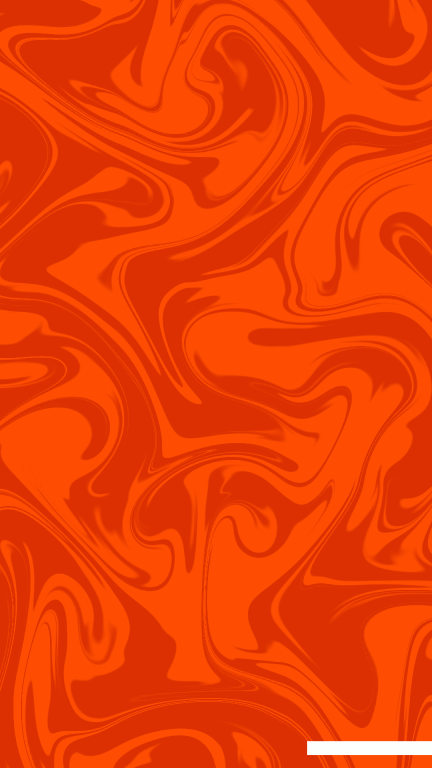
Reproduce this texture procedurally as a Shadertoy shader.

```glsl
// Marbled ink in two oranges, with a thin white bar in the lower right corner.
// Each point is carried backwards through several swirling, area-preserving
// flows (curl of gradient noise), then a blotchy noise is cut into two inks.

const vec3 LIGHT_INK = vec3(0.995, 0.303, 0.008);
const vec3 DARK_INK = vec3(0.862, 0.190, 0.008);
const vec3 BAR_WHITE = vec3(0.99, 1.0, 0.99);
const vec2 GRAIN = vec2(1.15, 0.87);   // favours upright streaks
const int STAGES = 3;
const int STEPS = 7;
const int SAMPLES = 2;

vec2 randomGradient(vec2 cell) {
    float angle = 6.28318 * fract(sin(dot(cell, vec2(127.1, 311.7))) * 43758.55);
    return vec2(cos(angle), sin(angle));
}

// Gradient noise: x holds the value, yz its derivatives
vec3 gradientNoise(vec2 p) {
    vec2 i = floor(p), f = p - i;
    vec2 u = f * f * f * (f * (f * 6.0 - 15.0) + 10.0);
    vec2 du = 30.0 * f * f * (f * (f - 2.0) + 1.0);
    vec2 ga = randomGradient(i);
    vec2 gb = randomGradient(i + vec2(1, 0));
    vec2 gc = randomGradient(i + vec2(0, 1));
    vec2 gd = randomGradient(i + vec2(1, 1));
    float a = dot(ga, f);
    float b = dot(gb, f - vec2(1, 0));
    float c = dot(gc, f - vec2(0, 1));
    float d = dot(gd, f - vec2(1, 1));
    float k = a - b - c + d;
    float value = a + u.x * (b - a) + u.y * (c - a) + u.x * u.y * k;
    vec2 slope = ga + u.x * (gb - ga) + u.y * (gc - ga)
               + u.x * u.y * (ga - gb - gc + gd)
               + du * (u.yx * k + vec2(b, c) - a);
    return vec3(value, slope);
}

// Divergence-free velocity at a given swirl frequency
vec2 curlFlow(vec2 p, float frequency, vec2 offset) {
    vec2 slope = gradientNoise(p * GRAIN * frequency + offset).yz * GRAIN;
    return vec2(slope.y, -slope.x);
}

// Carries a point back through broad swirls, then finer ones
vec2 stir(vec2 p, float strength) {
    float frequency = 2.3;
    for (int stage = 0; stage < STAGES; stage++) {
        vec2 offset = vec2(17.3, 41.7) * float(stage + 1);
        float stepLength = strength / (frequency * float(STEPS));
        for (int i = 0; i < STEPS; i++) {
            vec2 halfway = p + 0.5 * stepLength * curlFlow(p, frequency, offset);
            p += stepLength * curlFlow(halfway, frequency, offset);
        }
        frequency *= 1.35;
    }
    return p;
}

// Undisturbed ink blotches in three octaves
float inkBlotches(vec2 p, float frequency) {
    float sum = 0.0, weight = 1.0;
    for (int i = 0; i < 3; i++) {
        sum += weight * gradientNoise(p * frequency + 9.7 * float(i)).x;
        frequency *= 2.1;
        weight *= 0.48;
    }
    return sum;
}

// Smooth-edged box mask between two corners
float boxMask(vec2 p, vec2 low, vec2 high, float softness) {
    vec2 d = abs(p - 0.5 * (low + high)) - 0.5 * (high - low);
    return 1.0 - smoothstep(-softness, softness, max(d.x, d.y));
}

void mainImage(out vec4 fragColor, in vec2 fragCoord) {
    // Average the ink over a small grid of samples in the pixel
    float lightShare = 0.0;
    for (int k = 0; k < SAMPLES * SAMPLES; k++) {
        vec2 jitter = (vec2(k % SAMPLES, k / SAMPLES) + 0.5) / float(SAMPLES) - 0.5;
        vec2 p = (fragCoord + jitter) / iResolution.x;
        float ink = inkBlotches(stir(p, 0.62), 4.2) + 0.015;
        float edge = 0.035 + 0.4 * fwidth(ink);
        lightShare += smoothstep(-edge, edge, ink);
    }
    lightShare /= float(SAMPLES * SAMPLES);
    vec3 color = mix(DARK_INK, LIGHT_INK, lightShare);

    // White bar running off the right edge
    vec2 q = fragCoord / iResolution.x;
    float bar = boxMask(q, vec2(0.711, 0.030), vec2(1.1, 0.062), 0.6 / iResolution.x);
    fragColor = vec4(mix(color, BAR_WHITE, bar), 1.0);
}
```
